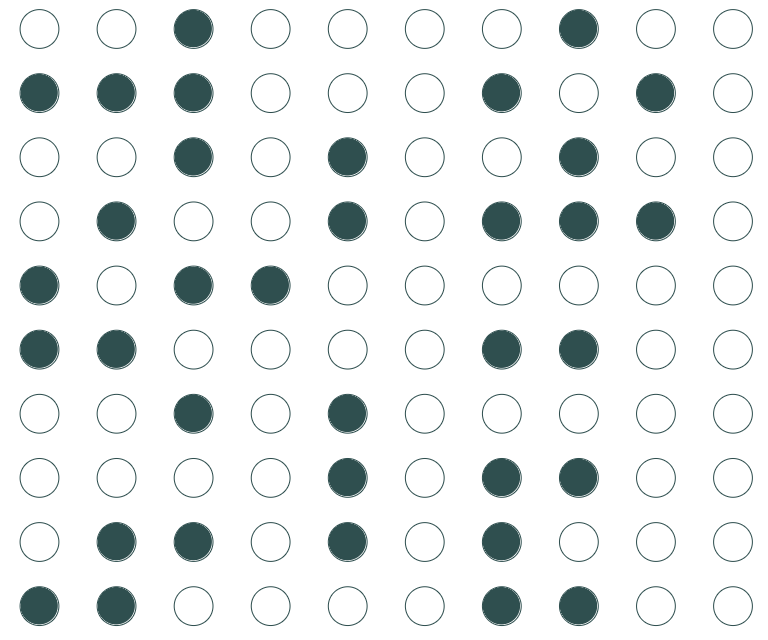
This pattern is drawn by a Shadertoy shader. Its source:

```glsl
// A ten by ten grid of thin slate rings on white, some of them filled.
// Each cell measures the distance to its centre; an integer hash picks the
// filled cells, whose discs sit slightly up and left inside their rings.

// Pseudo-random value from 0 to 1 for a grid cell
float cellHash(ivec2 cell) {
    uint h = uint(cell.x + 17) * 1597u ^ uint(cell.y + 29) * 3571u;
    h = (h ^ (h >> 7)) * 40503u;
    h = (h ^ (h >> 13)) * 60493u;
    h ^= h >> 16;
    return float(h & 1023u) / 1024.0;
}

// Smoothed coverage of the inside of a signed distance
float coverage(float dist, float pixel) {
    return clamp(0.5 - dist / pixel, 0.0, 1.0);
}

void mainImage(out vec4 fragColor, in vec2 fragCoord) {
    // Canvas height is one unit; y runs down from the top
    float pixel = 1.0 / iResolution.y;
    vec2 p = vec2(fragCoord.x, iResolution.y - fragCoord.y) * pixel;

    // Repeat the cells
    vec2 pitch = vec2(0.1204, 0.1002);
    vec2 grid = (p - vec2(0.0617, 0.0453)) / pitch + 0.5;
    ivec2 cell = ivec2(floor(grid));
    vec2 q = (fract(grid) - 0.5) * pitch;

    // Thin ring, with true coverage below one pixel
    float ringDist = length(q) - 0.0303;
    float ring = coverage(ringDist - 0.0008, pixel) - coverage(ringDist + 0.0008, pixel);

    // Offset disc leaves a pale sliver at the lower right
    float disc = coverage(length(q + 0.0007) - 0.0293, pixel);

    // Two columns stay open; the rest are filled at random
    bool openColumn = cell.x == 5 || cell.x == 9;
    bool filled = !openColumn && cellHash(cell) < 0.375;

    float ink = filled ? max(ring, disc) : ring;
    vec3 slate = vec3(0.184, 0.31, 0.31);
    fragColor = vec4(mix(vec3(1.0), slate, ink), 1.0);
}
```
